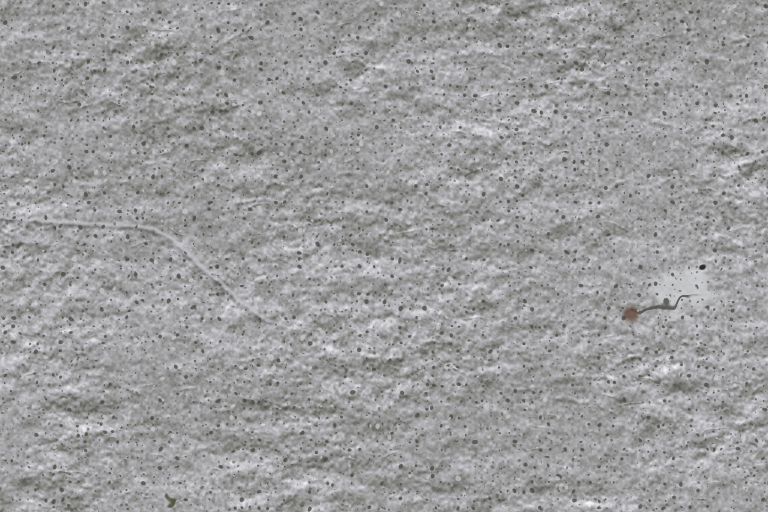
Give the GLSL for this texture, as a WebGL 1 fragment shader.

```glsl
precision highp float;
uniform vec2 u_resolution;

const vec3 PIT_COLOR = vec3(0.29, 0.285, 0.26);
const vec3 GRAIN_COLOR = vec3(0.78, 0.79, 0.79);
const vec3 LIME_COLOR = vec3(0.76, 0.77, 0.78);
const vec3 RUST_COLOR = vec3(0.40, 0.31, 0.25);
const vec3 MOSS_COLOR = vec3(0.25, 0.28, 0.17);

float hash(vec2 p) {
  vec3 q = fract(p.xyx * 0.1031);
  q += dot(q, q.yzx + 33.33);
  return fract((q.x + q.y) * q.z);
}

vec2 hash2(vec2 p) {
  return vec2(hash(p + 17.3), hash(p + 71.9));
}

float noise(vec2 p) {
  vec2 i = floor(p), f = fract(p);
  f = f * f * (3.0 - 2.0 * f);
  float low = mix(hash(i), hash(i + vec2(1.0, 0.0)), f.x);
  float high = mix(hash(i + vec2(0.0, 1.0)), hash(i + 1.0), f.x);
  return mix(low, high, f.y);
}

float fbm(vec2 p) {
  float sum = 0.0, amp = 0.5;
  for (int i = 0; i < 4; i++) {
    sum += amp * noise(p);
    p = mat2(0.8, 0.6, -0.6, 0.8) * p * 2.2 + 9.7;
    amp *= 0.5;
  }
  return sum;
}

// Soft-edged round spot
float spot(vec2 p, vec2 center, float radius, float soft) {
  return 1.0 - smoothstep(radius - soft, radius + soft, length(p - center));
}

// One randomly sized speck in some of the cells
float specks(vec2 p, float scale, float density, float seed, float px) {
  vec2 cell = floor(p * scale);
  vec2 id = cell + seed;
  vec2 center = 0.32 + 0.36 * hash2(id);
  float size = hash(id + 5.1);
  float radius = mix(0.10, 0.27, size * size);
  float present = step(hash(id + 43.7), density);
  return present * spot(p * scale - cell, center, radius, 0.7 * px * scale);
}

// Short trowel marks: a lit lip above a dark edge
float strokes(vec2 p, float scale, float density) {
  vec2 cell = floor(p * scale);
  float sum = 0.0;
  for (int j = -1; j <= 1; j++) {
    for (int i = -1; i <= 1; i++) {
      vec2 id = cell + vec2(float(i), float(j));
      vec2 d = p * scale - id - hash2(id);
      float slope = mix(-0.35, 0.45, hash(id + 3.3));
      float reach = mix(0.15, 0.55, hash(id + 8.8));
      float across = (d.y - slope * d.x + 0.25 * d.x * d.x) / 0.035;
      float along = 1.0 - smoothstep(0.4 * reach, reach, abs(d.x));
      sum += step(hash(id + 29.0), density) * along * across * exp(-across * across);
    }
  }
  return sum;
}

// Height of the long raised seam at x
float seam(float x) {
  return 0.575 - 0.06 * x - 0.175 * smoothstep(0.27, 0.56, x);
}

vec3 cement(float tone) {
  return vec3(tone, tone, tone + mix(-0.022, 0.018, smoothstep(0.40, 0.75, tone)));
}

void main() {
  float px = 1.0 / u_resolution.y;
  vec2 p = gl_FragCoord.xy * px;
  vec2 wobble = vec2(noise(p * 60.0), noise(p * 60.0 + 31.0)) - 0.5;
  vec2 rough = p + 0.006 * wobble;

  // Broad mottling and a damp band
  float tone = 0.625 + 0.13 * (fbm(p * vec2(3.0, 5.0)) - 0.47);
  vec2 damp = (p - vec2(0.80, 0.20)) / vec2(0.34, 0.11);
  tone -= 0.045 * exp(-dot(damp, damp)) * (0.4 + noise(p * 14.0));

  // Relief lit from above, then sand grain
  vec2 lightStep = vec2(-0.002, 0.006);
  vec2 stretch = vec2(19.0, 26.0);
  float relief = fbm(rough * stretch) - fbm((rough + lightStep) * stretch);
  float patchy = 0.45 + 1.3 * noise(p * 7.0 + 4.0);
  tone += 0.85 * relief * patchy;
  tone += 0.15 * (noise(p * 170.0) - 0.5) + 0.07 * (noise(p * 310.0) - 0.5);
  float worn = smoothstep(0.25, 0.65, noise(p * 38.0));
  tone += 0.23 * worn * strokes(rough, 7.0, 0.45);
  tone += 0.18 * worn * strokes(rough + 5.0, 15.0, 0.35);
  vec3 color = cement(tone);

  // Raised pale seam
  float slope = (seam(p.x + 0.01) - seam(p.x - 0.01)) / 0.02;
  float off = (rough.y - seam(rough.x)) / sqrt(1.0 + slope * slope);
  float seamEnd = 1.0 - smoothstep(0.50, 0.58, p.x);
  color -= 0.10 * seamEnd * spot(vec2(off, 0.0), vec2(-0.007, 0.0), 0.003, 0.003);
  float ridge = spot(vec2(off, 0.0), vec2(0.0), 0.003, 0.003);
  color = mix(color, LIME_COLOR, 0.7 * seamEnd * ridge);

  // Chipped lime patch with a rusty crack
  vec2 chip = (p + 0.10 * (fbm(p * 20.0) - 0.47) - vec2(1.34, 0.435)) / vec2(0.10, 0.055);
  color = mix(color, LIME_COLOR + 0.05, 0.75 * (1.0 - smoothstep(0.5, 1.0, length(chip))));
  vec2 crack = rough + 0.02 * wobble - vec2(1.29, 0.405);
  float crackLine = abs(crack.y - 0.28 * crack.x);
  float crackMask = 1.0 - smoothstep(0.002, 0.006, crackLine);
  crackMask *= 1.0 - smoothstep(0.055, 0.075, abs(crack.x));
  color = mix(color, PIT_COLOR, 0.8 * crackMask);
  color = mix(color, RUST_COLOR, 0.85 * spot(rough, vec2(1.232, 0.386), 0.014, 0.006));
  color = mix(color, PIT_COLOR * 0.6, spot(rough, vec2(1.372, 0.478), 0.005, px));

  // Pits, pale sand and a tuft of moss
  color = mix(color, PIT_COLOR, 0.80 * specks(rough, 62.0, 0.30, 0.0, px));
  color = mix(color, PIT_COLOR, 0.55 * specks(rough + 0.37, 95.0, 0.24, 200.0, px));
  color = mix(color, GRAIN_COLOR, 0.75 * specks(rough + 0.71, 52.0, 0.12, 400.0, px));
  color = mix(color, MOSS_COLOR, 0.8 * spot(p + 0.03 * wobble, vec2(0.335, 0.025), 0.010, 0.004));

  gl_FragColor = vec4(clamp(color, 0.0, 1.0), 1.0);
}
```
